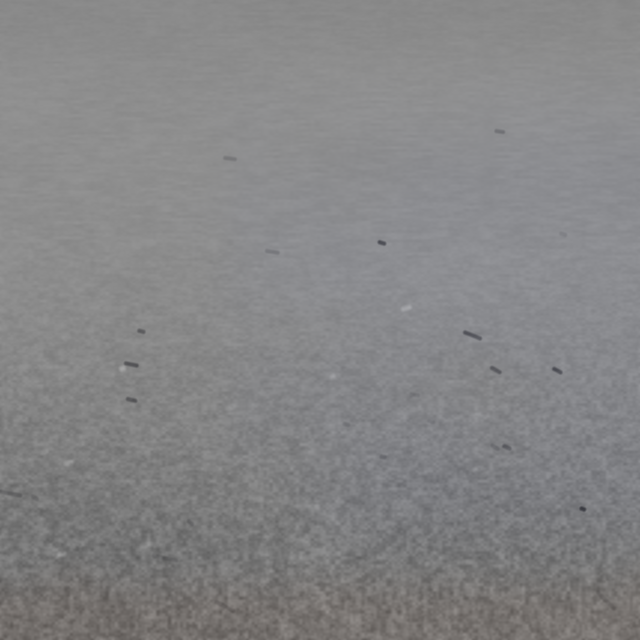
Give the GLSL for this texture, as a WebGL 2 fragment shader.

```glsl
#version 300 es
precision highp float;
// Worn grey asphalt seen at a low angle: a soft vertical light gradient,
// noise grain that is coarse near the viewer and fades to faint streaks
// far away, and a scatter of small slanted dark flecks and pale chips.
uniform vec2 u_resolution;
out vec4 fragColor;

float hash(vec2 p) {
  vec3 q = fract(vec3(p.xyx) * 0.1031);
  q += dot(q, q.yzx + 33.33);
  return fract((q.x + q.y) * q.z);
}

// Smooth value noise, centred on zero
float noise(vec2 p) {
  vec2 cell = floor(p), f = fract(p);
  f = f * f * (3.0 - 2.0 * f);
  float low = mix(hash(cell), hash(cell + vec2(1, 0)), f.x);
  float high = mix(hash(cell + vec2(0, 1)), hash(cell + vec2(1, 1)), f.x);
  return mix(low, high, f.y) - 0.5;
}

float clouds(vec2 p) {
  return 0.6 * noise(p) + 0.3 * noise(p * 2.1 + 17.0) + 0.15 * noise(p * 4.3 + 41.0);
}

// Distance to a segment of given half length, tilted by angle
float segment(vec2 p, float angle, float halfLength) {
  vec2 along = vec2(cos(angle), sin(angle));
  float t = clamp(dot(p, along), -halfLength, halfLength);
  return length(p - along * t);
}

// Broad light: dim in front, brightest past the middle, dimmer at the far edge
vec3 ground(vec2 uv) {
  float light = mix(0.445, 0.557, smoothstep(-0.12, 0.68, uv.y));
  light -= 0.025 * smoothstep(0.82, 1.03, uv.y);
  light -= 0.022 * (1.0 - smoothstep(0.0, 0.55, uv.x)) * (1.0 - smoothstep(0.1, 0.6, uv.y));
  light += 0.022 * clouds(uv * vec2(4.0, 7.0));
  vec3 color = vec3(light);
  // Cool cast on the right, warm cast along the front
  float cool = smoothstep(0.3, 0.8, uv.x + 0.5 * clouds(uv * 5.0 + 9.0));
  cool *= smoothstep(0.08, 0.25, uv.y) * (1.0 - smoothstep(0.7, 0.95, uv.y));
  color += cool * vec3(-0.006, -0.002, 0.014);
  float warm = 1.0 - smoothstep(0.04, 0.14, uv.y + 0.04 * clouds(uv * 9.0));
  return color + warm * vec3(0.012, -0.006, -0.018);
}

float grain(vec2 uv) {
  float nearness = 1.0 - smoothstep(0.0, 0.75, uv.y);
  vec2 road = vec2(uv.x, uv.y + 0.3 * uv.y * uv.y);
  float grit = noise(road * vec2(125.0, 135.0)) + 0.6 * noise(road * vec2(215.0, 225.0) + 50.0);
  float patches = noise(road * vec2(48.0, 62.0) + 80.0);
  float streaks = noise(road * vec2(42.0, 150.0) + 20.0);
  float upright = noise(uv * vec2(170.0, 45.0) + 70.0);
  float amount = mix(0.012, 0.1, nearness);
  float front = 1.0 - smoothstep(0.05, 0.25, uv.y);
  return amount * (grit + 0.45 * patches)
    + 0.028 * streaks * (1.0 - 0.5 * nearness) * (1.0 - 0.4 * smoothstep(0.6, 1.0, uv.y))
    + 0.045 * upright * front;
}

// Dark flecks: lengthened and tilted more the closer they lie
float flecks(vec2 uv) {
  float shade = 0.0;
  for (int i = 0; i < 24; i++) {
    float id = float(i);
    vec2 center = vec2(hash(vec2(id, 3.0)), 0.05 + 0.77 * hash(vec2(id, 11.0)));
    float size = hash(vec2(id, 23.0));
    float closeness = 1.0 - center.y;
    float angle = -0.1 - 0.75 * closeness * hash(vec2(id, 31.0));
    float halfLength = 0.002 + 0.018 * size * size * size * closeness + 0.004 * size;
    float d = segment(uv - center, angle, halfLength);
    float strength = mix(0.05, 0.26, pow(hash(vec2(id, 47.0)), 2.5));
    shade = max(shade, strength * (1.0 - smoothstep(0.0007, 0.0055, d)));
  }
  return shade;
}

// Pale chips, mostly in the near half
float chips(vec2 uv) {
  float glow = 0.0;
  for (int i = 0; i < 16; i++) {
    float id = float(i);
    vec2 center = vec2(0.75 * hash(vec2(id, 61.0)), 0.04 + 0.5 * hash(vec2(id, 73.0)));
    float d = segment(uv - center, 0.25, 0.006 * hash(vec2(id, 89.0)));
    glow = max(glow, mix(0.04, 0.11, hash(vec2(id, 97.0))) * (1.0 - smoothstep(0.0, 0.007, d)));
  }
  return glow;
}

void main() {
  vec2 uv = gl_FragCoord.xy / u_resolution;
  vec3 color = ground(uv) + grain(uv) + chips(uv);
  color -= flecks(uv) * vec3(1.0, 1.0, 0.95);
  fragColor = vec4(clamp(color, 0.0, 1.0), 1.0);
}
```
